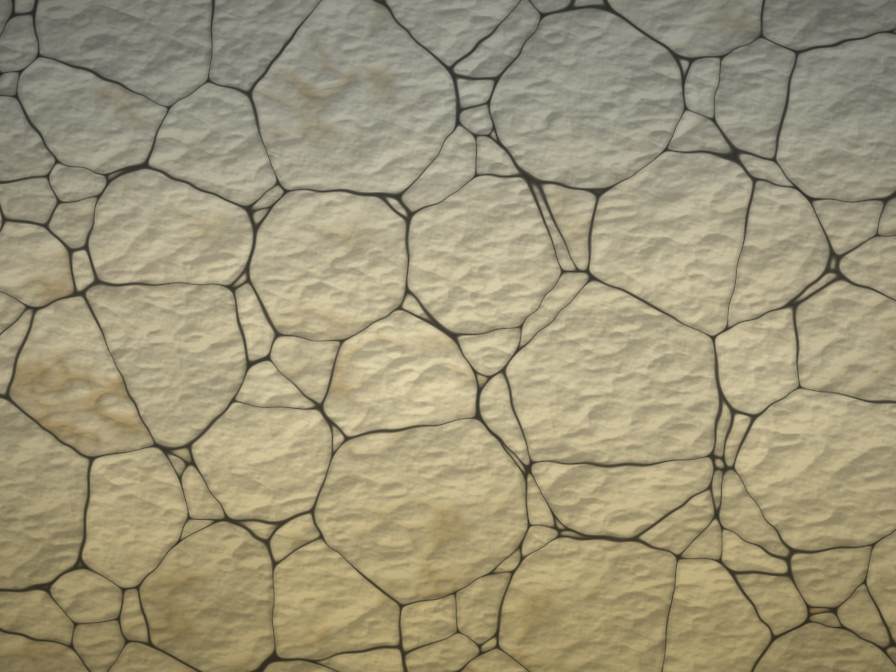
Give the GLSL for this texture, as a Shadertoy shader.

```glsl
// Dry-laid wall of pale rough stones with small chips wedged in the corners.
// A weighted Voronoi diagram of two seed grids (stones, chips) gives the joints;
// layered noise gives the chiselled relief, under a cool-to-warm vignetted light.

#define STONE_SIZE  vec2(0.255, 0.185)
#define CHIP_SIZE   vec2(0.085, 0.070)
#define SIZE_SPREAD 0.015
#define CHIP_COST   0.0068
#define JOINT       0.0013
#define ROUNDING    0.0030
#define ROUGHNESS   1.7
#define COOL_TINT   vec3(0.69, 0.69, 0.635)
#define PALE_TINT   vec3(0.78, 0.735, 0.60)
#define WARM_TINT   vec3(0.74, 0.67, 0.47)
#define STAIN_TINT  vec3(0.84, 0.79, 0.70)
#define LIGHT_DIR   vec2(-0.55, 0.83)

const int SEEDS = 50;   // 25 stones, then 25 chips

vec3 hash3(vec2 p) {
    vec3 q = fract(p.xyx * vec3(0.1031, 0.1030, 0.0973));
    q += dot(q, q.yxz + 33.33);
    return fract((q.xxy + q.yzz) * q.zyx);
}

// Seed n near p: position in xy, weight in z
vec3 seedNear(vec2 p, int n) {
    bool chip = n >= 25;
    vec2 size = chip ? CHIP_SIZE : STONE_SIZE;
    int m = n % 25;
    vec2 cell = floor(p / size) + vec2(m % 5, m / 5) - 2.0;
    vec3 r = hash3(cell + (chip ? 171.0 : 43.0));
    vec2 at = cell + 0.5 + vec2(0.74, 0.58) * (r.xy - 0.5);
    if (!chip) at.x += 0.5 * mod(cell.y, 2.0) - 0.25;
    float weight = chip ? -CHIP_COST - 0.01 * r.z : SIZE_SPREAD * r.z * r.z;
    return vec3(at * size, weight);
}

float power(vec2 p, vec3 seed) {
    vec2 v = p - seed.xy;
    return dot(v, v) - seed.z;
}

float valueNoise(vec2 p) {
    vec2 i = floor(p), f = fract(p);
    f = f * f * (3.0 - 2.0 * f);
    float low = mix(hash3(i).x, hash3(i + vec2(1, 0)).x, f.x);
    float high = mix(hash3(i + vec2(0, 1)).x, hash3(i + vec2(1, 1)).x, f.x);
    return mix(low, high, f.y) - 0.5;
}

// Layered noise, each octave turned; folded low octaves give creases
float rockHeight(vec2 p) {
    const mat2 TURN = mat2(0.80, 0.60, -0.60, 0.80);
    float height = 0.0, amp = 0.5;
    p *= vec2(9.0, 15.0);
    for (int i = 0; i < 6; i++) {
        float n = valueNoise(p + 11.0 * float(i));
        height += amp * (i == 1 || i == 2 ? 0.5 - 2.0 * abs(n) : n);
        p = TURN * p * 2.0;
        amp *= 0.54;
    }
    return height;
}

void mainImage(out vec4 fragColor, in vec2 fragCoord) {
    vec2 uv = fragCoord / iResolution.xy;
    vec2 p = fragCoord / iResolution.y;
    float aa = max(1.0 / iResolution.y, 0.0018);

    // Uneven edges
    vec2 q = p + 0.005 * sin(p.yx * vec2(17.0, 21.0) + 2.0 * sin(p * 9.0));
    q += 0.0014 * sin(p.yx * vec2(91.0, 103.0) + 3.0 * sin(p * 47.0));

    // Stone that owns this point
    int owner = 0;
    float best = 1e5;
    vec3 stone = vec3(0.0);
    for (int n = 0; n < SEEDS; n++) {
        vec3 s = seedNear(q, n);
        float w = power(q, s);
        if (w < best) { best = w; owner = n; stone = s; }
    }

    // Rounded distance to its border, and the direction of the nearest side
    float sum = 0.0, nearest = 1e5;
    vec2 side = vec2(0.0);
    for (int n = 0; n < SEEDS; n++) {
        if (n == owner) continue;
        vec3 s = seedNear(q, n);
        vec2 away = s.xy - stone.xy;
        float gap = max(length(away), 1e-3);
        float d = (power(q, s) - best) / (2.0 * gap);
        sum += exp(-d / ROUNDING);
        if (d < nearest) { nearest = d; side = away / gap; }
    }
    float border = -ROUNDING * log(max(sum, 1e-20));

    // Rough face, different on each stone
    vec3 id = hash3(floor(stone.xy * 900.0));
    vec2 face = p + 7.0 * id.xy;
    float height = rockHeight(face);
    float relief = height - rockHeight(face + 0.005 * LIGHT_DIR);
    float shade = 0.985 + 0.07 * (id.z - 0.5) + ROUGHNESS * clamp(relief, -0.09, 0.07);
    shade += 0.07 * dot(side, LIGHT_DIR) * exp(-max(border, 0.0) / 0.006);
    shade *= mix(0.86, 1.0, smoothstep(0.0, 0.010, border));

    // Light over the whole wall
    vec3 tint = mix(WARM_TINT, PALE_TINT, smoothstep(0.0, 0.5, uv.y));
    tint = mix(tint, COOL_TINT, smoothstep(0.5, 0.95, uv.y));
    vec2 v = 2.0 * (uv - vec2(0.52, 0.45));
    float vignette = 1.0 - dot(v * v, vec2(0.16, 0.18));

    // Stains on some faces, then dark joints
    float stain = smoothstep(0.1, 0.4, height) * smoothstep(0.4, 1.0, id.x);
    vec3 rock = tint * shade * mix(vec3(1.0), STAIN_TINT, stain);
    float jointWidth = JOINT * (1.0 + 0.8 * sin(p.x * 23.0 + 2.0 * sin(p.y * 19.0)));
    float cover = smoothstep(jointWidth - aa, jointWidth + aa, border);
    vec3 crevice = tint * mix(0.30, 0.42, smoothstep(-0.003, 0.002, border));
    fragColor = vec4(mix(crevice, rock, cover) * vignette, 1.0);
}
```
